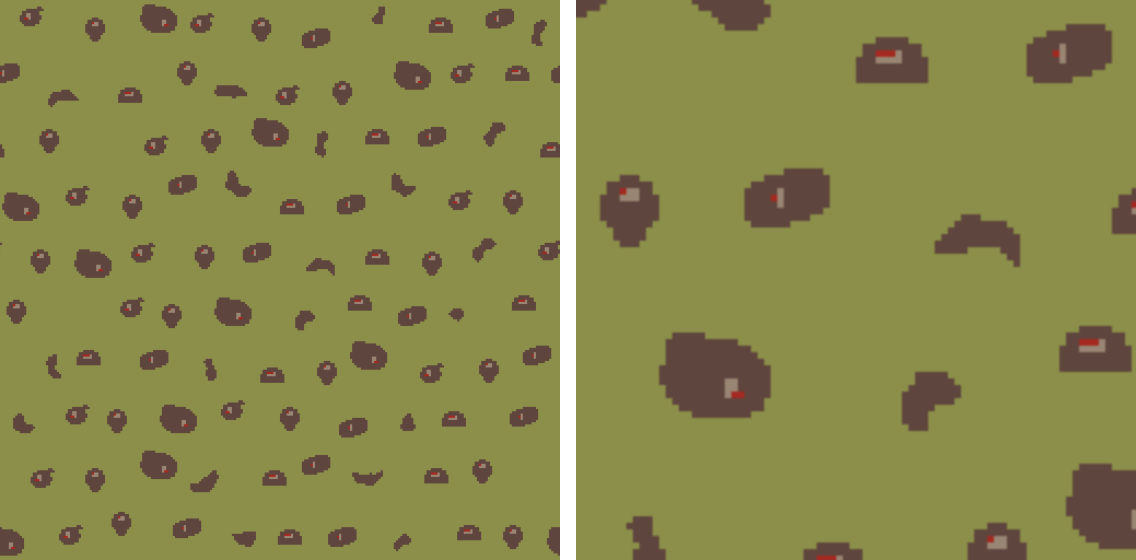
Left: the whole. Right: its middle third, enlarged.
Reproduce this pattern procedurally as a three.js fragment shader.

```glsl
varying vec2 vUv;

const vec3 OLIVE = vec3(0.545, 0.56, 0.285);
const vec3 BROWN = vec3(0.37, 0.27, 0.24);
const vec3 GREY = vec3(0.6, 0.52, 0.45);
const vec3 RED = vec3(0.64, 0.16, 0.13);

vec2 hash2(vec2 p) {
  return fract(sin(vec2(dot(p, vec2(12.99, 78.23)), dot(p, vec2(39.35, 11.14))) + 2.7) * 4375.85);
}

vec2 rotate(vec2 p, float a) {
  return vec2(cos(a) * p.x + sin(a) * p.y, cos(a) * p.y - sin(a) * p.x);
}

float segment(vec2 p, vec2 a, vec2 b) {
  vec2 ab = b - a;
  return length(p - a - ab * clamp(dot(p - a, ab) / dot(ab, ab), 0.0, 1.0));
}

bool inBox(vec2 p, vec2 centre, vec2 halfSize) {
  vec2 q = abs(p - centre);
  return q.x < halfSize.x && q.y < halfSize.y;
}

// Shared colouring: body, then the grey glint, then the red dot
vec3 paint(vec3 under, bool body, bool glint, bool dot1) {
  if (!body) return under;
  return dot1 ? RED : (glint ? GREY : BROWN);
}

vec3 boulder(vec3 c, vec2 d) {
  bool body = length(rotate(d - vec2(0.3, -0.7), -0.15) / vec2(8.6, 6.2)) < 1.0
    || length(d - vec2(-4.0, 3.0)) < 3.9;
  return paint(c, body, inBox(d, vec2(2.5, -2.0), vec2(0.7, 1.2)),
    inBox(d, vec2(3.5, -3.0), vec2(0.7)));
}

vec3 oval(vec3 c, vec2 d) {
  bool body = segment(d, vec2(-2.7, -1.0), vec2(2.7, 1.0)) < 3.9;
  return paint(c, body, inBox(d, vec2(-1.0, 0.0), vec2(0.7, 1.2)),
    inBox(d, vec2(-2.0, 0.0), vec2(0.7)));
}

vec3 drop(vec3 c, vec2 d) {
  float v = d.y - 1.0;
  float taper = max(-v, 0.0) / 7.0;
  bool body = length(vec2(d.x, max(v, 0.0))) < 4.4 * (1.0 - taper * taper);
  return paint(c, body, inBox(d, vec2(0.0, 2.5), vec2(1.2, 0.7)),
    inBox(d, vec2(-1.0, 3.0), vec2(0.7)));
}

vec3 dome(vec3 c, vec2 d) {
  bool body = length(vec2(d.x, d.y + 1.5) / vec2(5.7, 5.1)) < 1.0 && d.y > -3.5;
  return paint(c, body, inBox(d, vec2(-0.5, 0.5), vec2(1.7, 0.7)),
    inBox(d, vec2(-1.0, 1.0), vec2(1.2, 0.5)));
}

vec3 sprout(vec3 c, vec2 d) {
  bool body = length(rotate(d + vec2(0.6, 0.6), 0.25) / vec2(4.8, 4.1)) < 1.0
    || segment(d, vec2(1.0, 2.2), vec2(4.2, 3.4)) < 1.0;
  return paint(c, body, inBox(d, vec2(-1.5, 0.0), vec2(0.7, 1.2)),
    inBox(d, vec2(-2.5, -1.0), vec2(0.7, 0.6)));
}

// Bent lump of random direction, length and thickness
vec3 clod(vec3 c, vec2 d, vec2 seed) {
  vec2 h = hash2(seed + 31.0);
  vec2 g = hash2(seed + 57.0);
  vec2 q = rotate(d, 3.1416 * h.x);
  q.y += (g.x - 0.5) * 0.16 * q.x * q.x;
  float reach = mix(1.2, 4.8, h.y);
  float thick = mix(1.9, 3.1, g.y) + 0.5 * sin(q.x * 0.9 + 6.28 * g.x);
  bool body = segment(q, vec2(-reach, 0.0), vec2(reach, 0.0)) < thick;
  return paint(c, body, false, false);
}

// Colour of one square of the 256 x 256 raster
vec3 rasterColour(vec2 square) {
  vec3 c = OLIVE;
  vec2 cell = floor((square + 0.5) / 25.6);
  for (int j = -1; j <= 1; j++) {
    for (int i = -1; i <= 1; i++) {
      vec2 here = cell + vec2(float(i), float(j));
      vec2 id = mod(here, 10.0);
      // Staggered rows with jitter keep the pieces apart
      vec2 spot = vec2(0.25 + 0.5 * mod(id.y, 2.0), 0.5) + (hash2(id) - 0.5) * vec2(0.36, 0.44);
      vec2 d = square - floor((here + spot) * 25.6);
      // Shuffled rank gives each kind a fixed share
      float rank = mod(70.0 * id.x + 37.0 * id.y + 30.0 * id.y * id.y, 100.0);
      if (rank < 9.5) c = boulder(c, d);
      else if (rank < 24.5) c = oval(c, d);
      else if (rank < 45.5) c = drop(c, d);
      else if (rank < 61.5) c = dome(c, d);
      else if (rank < 76.5) c = sprout(c, d);
      else if (rank < 96.5) c = clod(c, d, id);
    }
  }
  return c;
}

void main() {
  // Blend neighbouring squares over a narrow border
  vec2 p = vUv * 256.0 - 0.5;
  vec2 s = floor(p);
  vec2 f = smoothstep(0.2, 0.8, p - s);
  vec3 low = mix(rasterColour(s), rasterColour(s + vec2(1.0, 0.0)), f.x);
  vec3 high = mix(rasterColour(s + vec2(0.0, 1.0)), rasterColour(s + 1.0), f.x);
  gl_FragColor = vec4(mix(low, high, f.y), 1.0);
}
```
